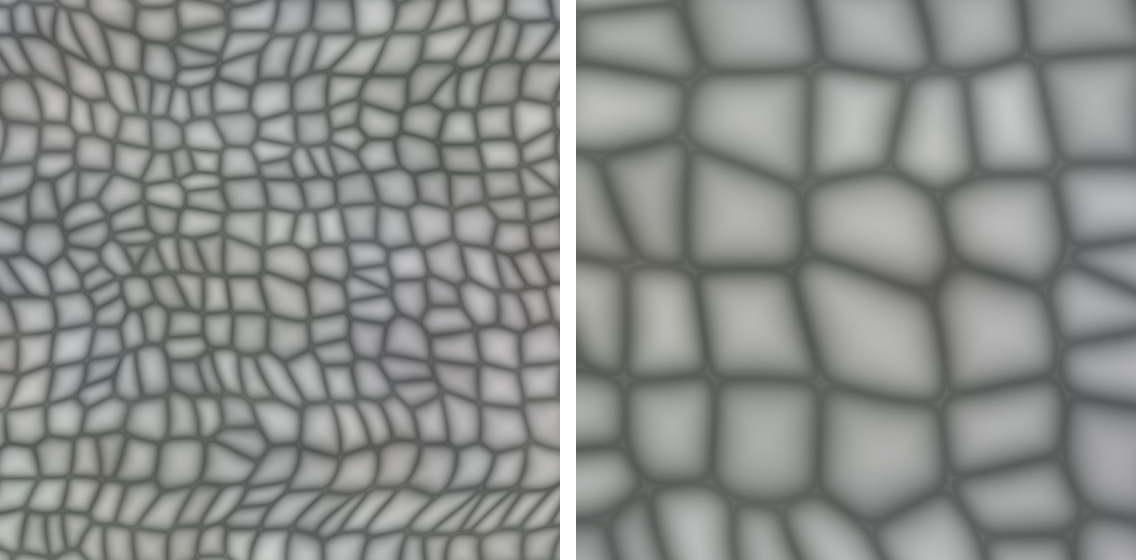
Left: the whole. Right: its middle third, enlarged.
Write a Shadertoy shader that draws this texture.

```glsl
float hash(vec2 p) {
    return fract(sin(dot(p, vec2(127.1, 311.7))) * 43758.5453);
}

float noise(vec2 p) {
    vec2 i = floor(p), f = fract(p);
    vec2 u = f * f * f * (f * (f * 6.0 - 15.0) + 10.0);
    return mix(mix(hash(i), hash(i + vec2(1, 0)), u.x),
               mix(hash(i + vec2(0, 1)), hash(i + vec2(1, 1)), u.x), u.y);
}

// Seed of a grid cell; some cells are split in two, side by side or stacked
vec2 seedPoint(vec2 cell, float side) {
    vec2 jitter = vec2(hash(cell + 3.1), hash(cell + 17.7)) - 0.5;
    vec2 seed = cell + 0.5 + jitter * vec2(0.46, 0.36);
    float kind = hash(cell + 41.3);
    vec2 axis = kind < 0.17 ? vec2(0.25, 0.04) : vec2(-0.04, 0.25);
    return kind < 0.3 ? seed + axis * side : seed;
}

// Bend the rows gently and lean the columns
vec2 warp(vec2 p) {
    float lean = noise(p * vec2(1.6, 5.0) + 7.0) - 0.5;
    float bend = noise(p * vec2(3.2, 2.2) + 31.0) - 0.5;
    float ripple = noise(p * 11.0 + 53.0) - 0.5;
    return p + vec2(0.11 * lean + 0.012 * ripple, 0.09 * bend - 0.012 * ripple);
}

// x: rounded distance to the cell border, y: random value of the cell
vec2 scales(vec2 q) {
    vec2 base = floor(q), nearest = vec2(0.0);
    float best = 1e3;
    for (int y = -1; y <= 1; y++)
    for (int x = -1; x <= 1; x++)
    for (float side = -1.0; side < 2.0; side += 2.0) {
        vec2 seed = seedPoint(base + vec2(x, y), side);
        float d = dot(seed - q, seed - q);
        if (d < best) { best = d; nearest = seed; }
    }

    float sum = 0.0;
    for (int y = -2; y <= 2; y++)
    for (int x = -2; x <= 2; x++)
    for (float side = -1.0; side < 2.0; side += 2.0) {
        vec2 cell = base + vec2(x, y);
        if (side > 0.0 && hash(cell + 41.3) >= 0.3) continue;
        vec2 seed = seedPoint(cell, side);
        vec2 across = seed - nearest;
        if (dot(across, across) > 1e-4)
            sum += exp(-20.0 * dot(0.5 * (seed + nearest) - q, normalize(across)));
    }
    return vec2(-log(sum) / 20.0, hash(floor(nearest * 64.0)));
}

void mainImage(out vec4 fragColor, in vec2 fragCoord) {
    vec2 p = fragCoord / iResolution.y;
    vec2 cell = scales(warp(p) * 14.5);

    // Soft domes rising out of dark seams
    float d = max(cell.x, -0.03);
    d = sqrt(d * d + 0.0006) - 0.015;
    float dome = 1.0 - exp(-6.0 * d);
    float light = 0.355 + dome * (0.36 + 0.1 * cell.y);

    // Broad horizontal shading and faint mottling
    light += 0.07 * (noise(p * vec2(4.0, 15.0) + 11.0) - 0.5);
    light += 0.04 * (noise(p * vec2(24.0, 30.0) + 5.0) - 0.5);

    // Greenish seams, with a slow drift from warm to cool and green to mauve
    float warmth = noise(p * 6.0 + 71.0) - 0.5;
    float mauve = noise(p * 2.5 + 91.0) - 0.5 + 0.4 * (p.x - 0.5);
    vec3 color = light * mix(vec3(0.985, 1.015, 0.985), vec3(1.0, 1.003, 0.997), dome);
    color += 0.022 * warmth * vec3(1.0, 0.1, -1.0);
    color += 0.016 * mauve * vec3(0.6, -0.8, 0.8);
    fragColor = vec4(color, 1.0);
}
```
